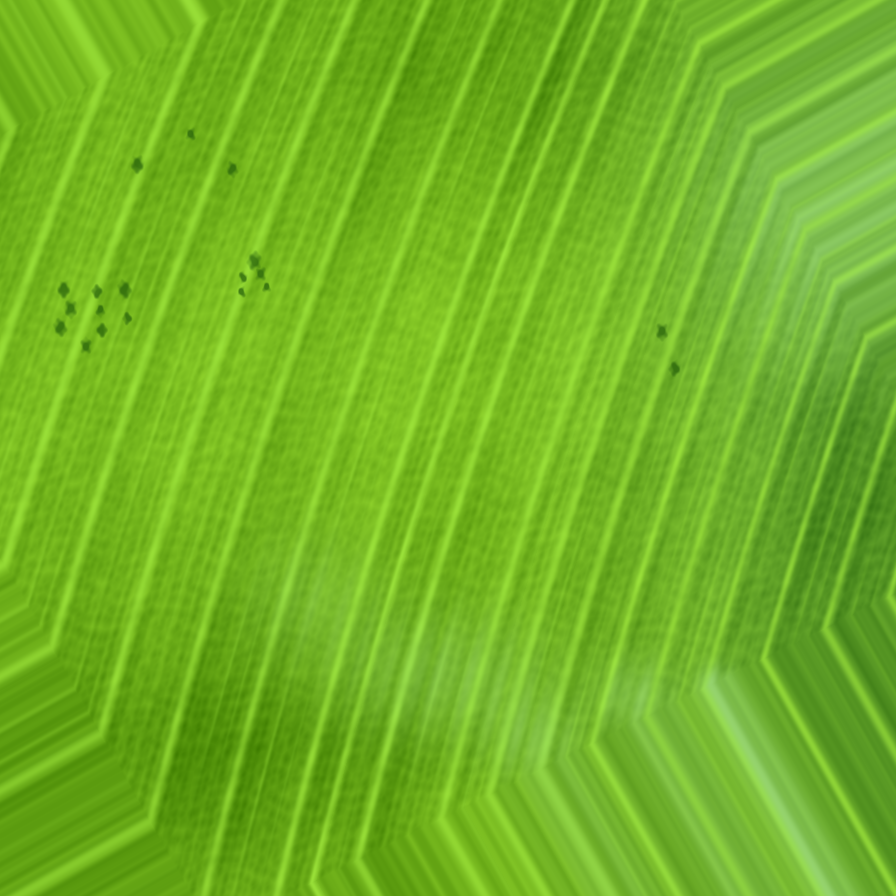
This texture is drawn by a WebGL 1 fragment shader. Its source:

```glsl
precision highp float;
// A backlit green leaf blade with slanted, gently curved parallel veins.
// The blade fills a tilted rectangle; clamping to it drags the edge colours
// outward as straight streaks. Grain is cellular noise plus layered sines.

uniform vec2 u_resolution;

const float TILT = 0.515;

float hash(vec2 p) {
  return fract(sin(dot(p, vec2(12.99, 78.23))) * 4375.85);
}

// Distance to the nearest jittered cell point.
float cellular(vec2 p) {
  vec2 cell = floor(p), local = fract(p);
  float nearest = 2.0;
  for (int j = -1; j <= 1; j++) {
    for (int i = -1; i <= 1; i++) {
      vec2 o = vec2(float(i), float(j));
      vec2 id = cell + o;
      vec2 point = o + vec2(hash(id), hash(id + 37.0));
      nearest = min(nearest, length(point - local));
    }
  }
  return nearest;
}

float ridge(float d, float width) {
  return exp(-d * d / (width * width));
}

float glow(vec2 p, vec2 center, vec2 size) {
  vec2 d = (p - center) / size;
  return exp(-dot(d, d));
}

// Nearest point inside the tilted blade.
vec2 clampToBlade(vec2 p) {
  float c = cos(TILT), s = sin(TILT);
  vec2 d = p - 0.5;
  vec2 r = vec2(c * d.x + s * d.y, c * d.y - s * d.x);
  r.x = clamp(r.x, -0.495, 0.467);
  r.y = clamp(r.y, -0.368 - 0.055 * r.x, 0.55);
  return 0.5 + vec2(c * r.x - s * r.y, s * r.x + c * r.y);
}

// Position across the veins, measured along the middle row.
float acrossVeins(vec2 p) {
  float e = p.y - 0.5;
  return p.x - 0.33 * e - 0.09 * e * e;
}

// Vein number: even spacing on the left, closer together on the right.
float veinIndex(float across) {
  float d = across - 0.613;
  float right = (sqrt(0.002116 + 0.004 * max(d, 0.0)) - 0.046) / 0.002;
  return d < 0.0 ? d / 0.081 : right;
}

// Main veins in x, faint side veins in y, shadowed flanks in z.
vec3 veins(float across, float along) {
  float t = veinIndex(across);
  float id = floor(t + 0.5);
  float spacing = t < 0.0 ? 0.081 : 0.046 + 0.002 * t;
  float d = (t - id) * spacing;
  float strength = mix(0.75, 1.0, hash(vec2(id, 3.0)));
  float beads = 0.85 + 0.15 * sin(along * 95.0 + id * 5.0) * sin(along * 41.0 + id);
  float width = mix(0.0055, 0.0042, smoothstep(0.0, 5.0, t));
  float gap = floor(t);
  float f = t - gap;
  float side = ridge((f - mix(0.38, 0.58, hash(vec2(gap, 8.0)))) * spacing, 0.0023);
  side += 0.6 * ridge((f - mix(0.72, 0.8, hash(vec2(gap, 5.0)))) * spacing, 0.002);
  side *= 0.6 + 0.4 * sin(along * 17.0 + gap * 2.3);
  float extra = 0.75 * ridge(across - 0.488, 0.0042);
  return vec3(max(ridge(d, width) * strength, extra) * beads, side, ridge(d - 0.013, 0.009));
}

// Fine fibres, cross ribs and mottling.
float grain(float across, float along) {
  float fibres = sin(across * 410.0 + 2.0 * sin(across * 67.0)) + 0.6 * sin(across * 770.0);
  float ribs = sin(along * 330.0 + 3.0 * sin(across * 45.0)) * sin(along * 73.0 + across * 30.0);
  float mottle = cellular(vec2(across * 105.0, along * 80.0)) - 0.45;
  float blotch = cellular(vec2(across * 16.0, along * 13.0)) - 0.45;
  return 0.09 * fibres + 0.07 * ribs + 0.38 * mottle - 0.26 * blotch;
}

// Dark marks along a golden-angle spiral.
float specks(vec2 p, vec2 center, vec2 spread, float count, float phase) {
  float mask = 0.0;
  for (int i = 0; i < 10; i++) {
    float n = float(i);
    float a = n * 2.4 + phase;
    vec2 pos = center + spread * sqrt((n + 0.5) / count) * vec2(cos(a), sin(a));
    float radius = mix(0.006, 0.011, hash(vec2(n, phase)));
    float d = length((p - pos) * vec2(1.2, 0.85)) + 0.0015 * sin(p.x * 600.0 + n) * sin(p.y * 500.0);
    mask = max(mask, step(n + 0.5, count) * (1.0 - smoothstep(radius * 0.3, radius, d)));
  }
  return mask;
}

void main() {
  vec2 p = gl_FragCoord.xy / u_resolution;
  vec2 q = clampToBlade(p);
  float across = acrossVeins(q);
  vec3 vein = veins(across, q.y);

  // Broad light and shade
  float light = 0.50 + grain(across, q.y) + 0.10 * sin(across * 31.0 + 2.0 * q.y);
  light += 0.38 * glow(q, vec2(0.52, 0.60), vec2(0.28, 0.2)) + 0.28 * glow(q, vec2(0.12, 0.58), vec2(0.2));
  light += 0.25 * glow(q, vec2(0.52, 0.10), vec2(0.1, 0.07)) + 0.2 * glow(q, vec2(0.1, 0.95), vec2(0.15, 0.1));
  light -= 0.62 * glow(q, vec2(0.27, 0.16), vec2(0.24, 0.12)) + 0.75 * glow(q, vec2(0.97, 0.43), vec2(0.12, 0.2));
  light -= 0.3 * glow(q, vec2(0.57, 0.93), vec2(0.2, 0.12)) + 0.3 * glow(q, vec2(0.87, 0.25), vec2(0.04));
  light -= 0.22 * vein.z + 0.3 * ridge(across - 0.458, 0.01) * smoothstep(0.6, 0.95, q.y);
  vec3 color = mix(vec3(0.34, 0.59, 0.05), vec3(0.51, 0.77, 0.14), light);

  // Pale bloom
  float pale = 0.5 * glow(q, vec2(0.50, 0.245), vec2(0.11, 0.07)) + 0.32 * glow(q, vec2(0.35, 0.33), vec2(0.07));
  pale += 0.5 * glow(q, vec2(0.60, 0.17), vec2(0.05)) + 0.55 * glow(q, vec2(0.71, 0.22), vec2(0.04));
  pale += 0.9 * glow(q, vec2(0.80, 0.235), vec2(0.02)) + 0.6 * glow(q, vec2(0.92, 0.77), vec2(0.13, 0.17));
  pale *= 0.85 + 0.2 * sin(across * 190.0) + 0.15 * sin(across * 347.0);
  color = mix(color, vec3(0.60, 0.84, 0.40), clamp(pale, 0.0, 0.9));
  color.b += 0.09 * smoothstep(0.5, 0.95, q.x);

  // Veins and marks
  color = mix(color, vec3(0.63, 0.91, 0.24 + 0.15 * pale), 0.88 * vein.x + 0.28 * vein.y);
  float marks = specks(p, vec2(0.10, 0.65), vec2(0.055, 0.04), 9.0, 0.4);
  marks = max(marks, specks(p, vec2(0.285, 0.69), vec2(0.025, 0.022), 5.0, 0.7));
  marks = max(marks, specks(p, vec2(0.742, 0.60), vec2(0.03, 0.035), 2.0, -0.7));
  marks = max(marks, specks(p, vec2(0.20, 0.83), vec2(0.07, 0.055), 3.0, 1.1));
  color = mix(color, vec3(0.15, 0.38, 0.04), 0.75 * marks);

  gl_FragColor = vec4(clamp(color, 0.0, 1.0), 1.0);
}
```
